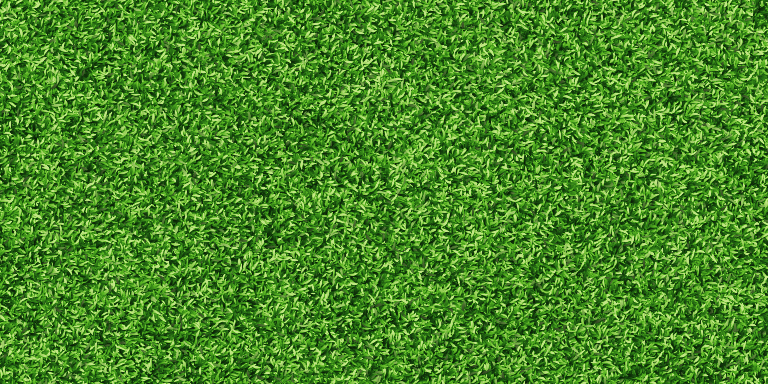
Write a Shadertoy shader that draws this texture.

```glsl
// Dense mown lawn seen from above: stacked layers of short, bent blades.
// Each layer scatters one blade per jittered cell and shades the layer below;
// the resulting light value is then mapped through a ramp of greens.

vec4 hash4(vec3 p) {
    vec4 q = fract(p.xyzx * vec4(0.1031, 0.1030, 0.0973, 0.1099));
    q += dot(q, q.wzxy + 33.33);
    return fract((q.xxyz + q.yzzw) * q.zywx);
}

// Signed distance to a tapered, slightly curved blade lying along x
float bladeDistance(vec2 p, float halfLength, float halfWidth, float bend) {
    float along = clamp(abs(p.x) / halfLength, 0.0, 1.0);
    p.y += bend * along * along;
    float overshoot = max(abs(p.x) - halfLength, 0.0);
    return length(vec2(overshoot, p.y)) - halfWidth * (1.0 - 0.6 * along * along);
}

// Broad, faint variation in brightness, from layered sines
float patches(vec2 p) {
    float v = sin(p.x * 9.0 + 2.0 * sin(p.y * 7.0)) * sin(p.y * 11.0 + 1.3);
    v += sin(p.x * 31.0 + 2.5 * sin(p.y * 23.0)) * sin(p.y * 37.0 + 2.0 * sin(p.x * 19.0));
    return 0.5 * v;
}

vec3 grassRamp(float s) {
    vec3 col = mix(vec3(0.08, 0.25, 0.05), vec3(0.14, 0.41, 0.07), clamp(s, 0.0, 1.0));
    col = mix(col, vec3(0.23, 0.55, 0.10), clamp(s - 1.0, 0.0, 1.0));
    col = mix(col, vec3(0.35, 0.71, 0.13), clamp(s - 2.0, 0.0, 1.0));
    col = mix(col, vec3(0.54, 0.78, 0.29), clamp(s - 3.0, 0.0, 1.0));
    col = mix(col, vec3(0.76, 0.90, 0.52), clamp(0.6 * (s - 4.0), 0.0, 1.0));
    return col * (1.0 - 0.5 * clamp(-s, 0.0, 1.0));
}

void mainImage(out vec4 fragColor, in vec2 fragCoord) {
    vec2 uv = fragCoord / iResolution.y;
    float edge = 0.6 / iResolution.y;
    float light = 0.15;
    float dryness = 0.0;

    for (int layer = 0; layer < 8; layer++) {
        float level = float(layer);
        vec2 grid = uv / 0.0155 + level * vec2(17.37, 9.61);
        vec2 home = floor(grid);

        for (int j = -1; j <= 1; j++)
        for (int i = -1; i <= 1; i++) {
            vec2 cell = home + vec2(i, j);
            vec4 place = hash4(vec3(cell, level + 1.0));
            vec4 look = hash4(vec3(cell + 57.0, level + 21.0));

            // Blade frame, leaning slightly more often to the upper right
            vec2 offset = (grid - cell - place.xy) * 0.0155;
            float angle = 0.5 + 2.9 * (place.z - 0.5);
            vec2 axis = vec2(cos(angle), sin(angle));
            mat2 toBlade = mat2(axis.x, -axis.y, axis.y, axis.x);
            vec2 p = toBlade * offset;
            vec2 shadowPoint = toBlade * (offset + vec2(-0.0022, 0.0030));

            float halfLength = mix(0.006, 0.012, place.w);
            float halfWidth = mix(0.0022, 0.0034, look.y);
            float bend = 0.006 * (look.z - 0.5);

            // Soft shadow first, then the blade itself
            float shade = bladeDistance(shadowPoint, halfLength, halfWidth, bend);
            light *= 1.0 - 0.4 * smoothstep(0.002, -0.002, shade);

            float cover = smoothstep(edge, -edge, bladeDistance(p, halfLength, halfWidth, bend));
            float bladeLight = mix(0.05, 1.1, look.x) + 0.15 * p.x / halfLength;
            light = mix(light, bladeLight, cover);
            dryness = mix(dryness, step(0.93, look.w), cover);
        }
    }

    light += 0.035 * patches(uv) + 0.03 * (uv.y - 0.5);
    vec3 col = grassRamp(2.0 + 6.5 * (light - 0.44));

    // Dry blades fade towards a dull straw green
    vec3 straw = vec3(0.46, 0.60, 0.30) * (0.55 + 0.75 * clamp(light, 0.0, 1.0));
    col = mix(col, straw, 0.8 * dryness);
    fragColor = vec4(col, 1.0);
}
```
